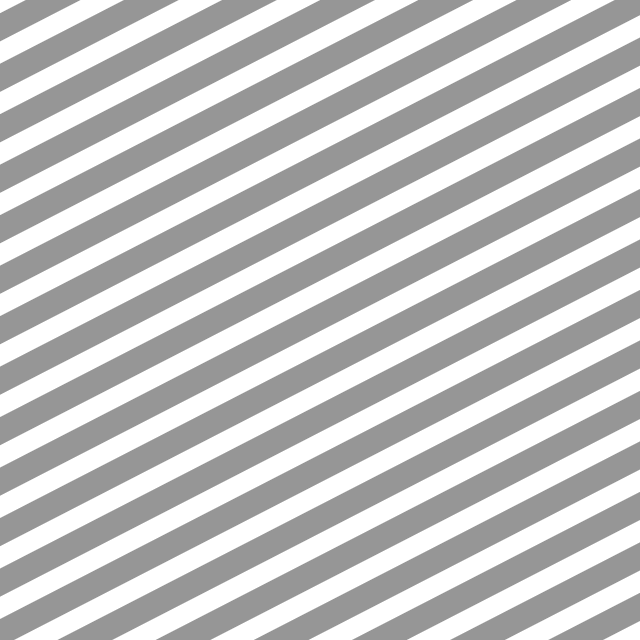
This pattern is drawn by a WebGL 2 fragment shader. Its source:

```glsl
#version 300 es
precision highp float;
// Slanted grey stripes on white, rising to the right.

uniform vec2 u_resolution;
out vec4 fragColor;

const vec3 WHITE = vec3(1.0);
const vec3 GREY = vec3(0.588);

const float SLOPE = 0.5143;          // rise per unit of width
const float RISE_PERIOD = 0.07888;   // repeat measured up the left edge
const float STRIPE_SHARE = 0.558;    // grey part of each repeat
const float CENTRE_HEIGHT = 0.9573;  // a stripe centre on the left edge

// Signed distance to the nearest stripe edge, negative inside.
float stripeDistance(vec2 p, float slope, float period, float share, float centre) {
    float height = p.y - slope * p.x - centre;
    float offset = abs(fract(height / period + 0.5) - 0.5) * period;
    return (offset - 0.5 * share * period) * inversesqrt(1.0 + slope * slope);
}

// Coverage of a shape, softened over one pixel.
float coverage(float dist, float pixel) {
    return clamp(0.5 - dist / pixel, 0.0, 1.0);
}

void main() {
    float side = min(u_resolution.x, u_resolution.y);
    vec2 p = gl_FragCoord.xy / side;
    float dist = stripeDistance(p, SLOPE, RISE_PERIOD, STRIPE_SHARE, CENTRE_HEIGHT);
    fragColor = vec4(mix(WHITE, GREY, coverage(dist, 1.0 / side)), 1.0);
}
```
